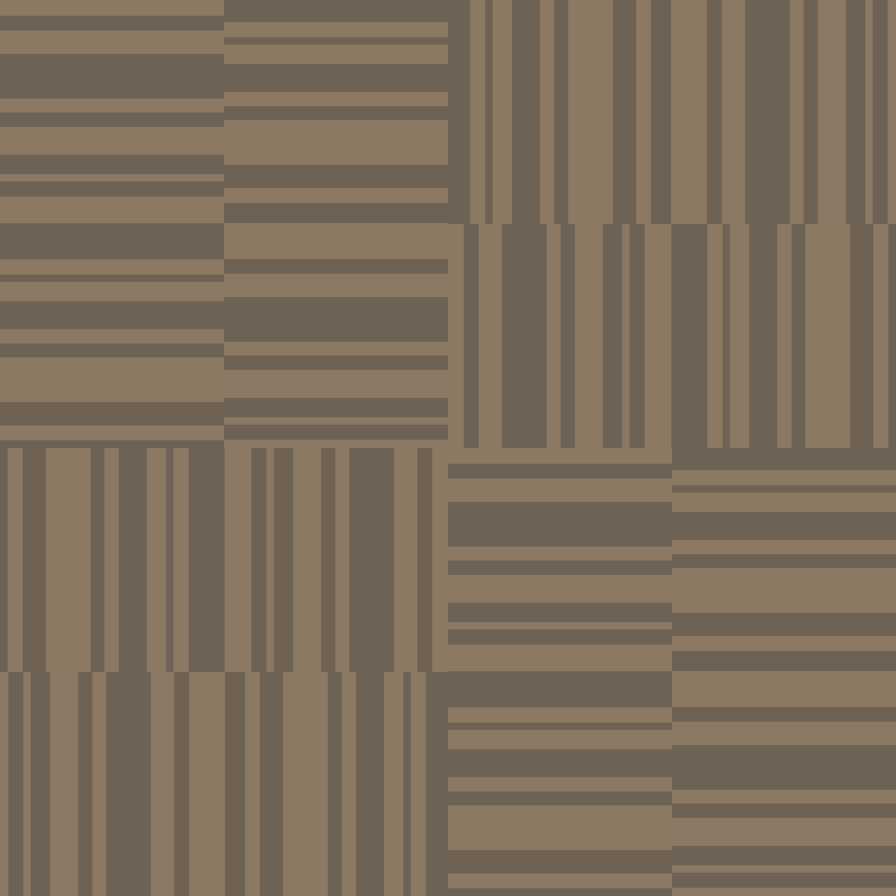
Give the GLSL for this pattern, as a three.js fragment shader.

```glsl
// Carpet of square blocks in two shades of brown, with uneven stripes turned from block to block.
varying vec2 vUv;

const vec3 DARK = vec3(0.431, 0.386, 0.334);
const vec3 LIGHT = vec3(0.548, 0.473, 0.388);

const float BLOCKS = 2.0;           // blocks across and down
const float BLOCK_SIZE = 384.0;     // stripe units along one block
const float PERIOD = 411.8;         // length of the full stripe sequence
const float FIELD_CHANGE = 203.2;   // where the ground turns from dark to light
const float MOTIF_START = 31.0;     // motif in light on the dark ground
const float MIRROR_END = 388.9;     // mirrored motif in dark on the light ground
const float SEAM = 15.0;            // wrap point, inside a dark stripe
const float FIRST_PHASE = 220.4;    // sequence start in each half of a block
const float SECOND_PHASE = 12.0;

// Coverage of the span from a to b, softened over one pixel.
float bar(float x, float a, float b, float pixel) {
  return clamp(min(x - a, b - x) / pixel + 0.5, 0.0, 1.0);
}

// Five bars of uneven width and spacing.
float motif(float x, float pixel) {
  return bar(x, 0.0, 12.9, pixel)
       + bar(x, 19.2, 35.8, pixel)
       + bar(x, 59.8, 72.1, pixel)
       + bar(x, 84.0, 122.3, pixel)
       + bar(x, 142.3, 155.0, pixel);
}

// Amount of light yarn along the endless stripe sequence.
float stripes(float phase, float pixel) {
  float x = mod(phase - SEAM, PERIOD) + SEAM;
  float onDark = motif(x - MOTIF_START, pixel);
  float onLight = 1.0 - motif(MIRROR_END - x, pixel);
  return mix(onDark, onLight, bar(x, FIELD_CHANGE, PERIOD, pixel));
}

void main() {
  vec2 grid = vUv * BLOCKS;
  vec2 block = mod(floor(grid), 2.0);
  vec2 local = fract(grid);

  // Turn each block: x runs across the stripes, y along them.
  vec2 turned;
  if (block.x != block.y) turned = vec2(1.0 - local.y, local.x);
  else if (block.x > 0.5) turned = local;
  else turned = 1.0 - local;

  // The two halves of a block start at different points of the sequence.
  float start = mix(FIRST_PHASE, SECOND_PHASE, step(0.5, turned.y));
  vec2 footprint = fwidth(vUv) * BLOCKS * BLOCK_SIZE;
  float pixel = max(max(footprint.x, footprint.y), 0.0001);
  float light = stripes(turned.x * BLOCK_SIZE + start, pixel);

  gl_FragColor = vec4(mix(DARK, LIGHT, light), 1.0);
}
```
